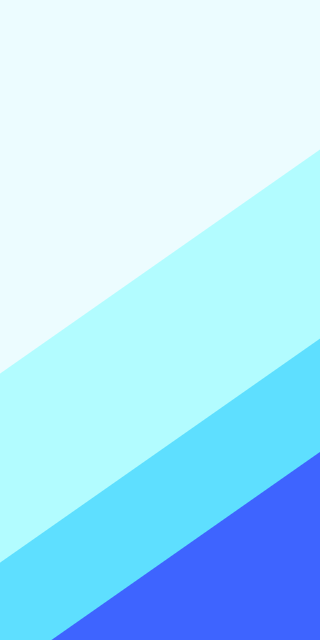
A WebGL 2 fragment shader for this background:

```glsl
#version 300 es
precision highp float;
// Flat diagonal bands stepping from pale ice at the top left to deep blue at the lower right.

uniform vec2 u_resolution;
out vec4 fragColor;

// Band colours, from top to bottom
const vec3 ICE   = vec3(236.0, 252.0, 255.0) / 255.0;
const vec3 AQUA  = vec3(178.0, 252.0, 255.0) / 255.0;
const vec3 SKY   = vec3(94.0, 223.0, 255.0) / 255.0;
const vec3 ROYAL = vec3(62.0, 100.0, 255.0) / 255.0;

// Shared slant of the edges, and the height of each edge
// at the left side, in canvas widths
const float SLANT = radians(35.0);
const float AQUA_TOP  = 0.8325;
const float SKY_TOP   = 0.2417;
const float ROYAL_TOP = -0.1125;

// Coverage of the area below a slanted edge, smoothed over one pixel
float below(vec2 p, float edgeHeight, float pixel) {
    vec2 normal = vec2(-sin(SLANT), cos(SLANT));
    float dist = dot(p - vec2(0.0, edgeHeight), normal);
    return clamp(0.5 - dist / pixel, 0.0, 1.0);
}

void main() {
    // Canvas width is one unit on both axes
    float pixel = 1.0 / u_resolution.x;
    vec2 p = gl_FragCoord.xy * pixel;

    // Stack the bands, each covering the one above it
    vec3 color = ICE;
    color = mix(color, AQUA, below(p, AQUA_TOP, pixel));
    color = mix(color, SKY, below(p, SKY_TOP, pixel));
    color = mix(color, ROYAL, below(p, ROYAL_TOP, pixel));

    fragColor = vec4(color, 1.0);
}
```
